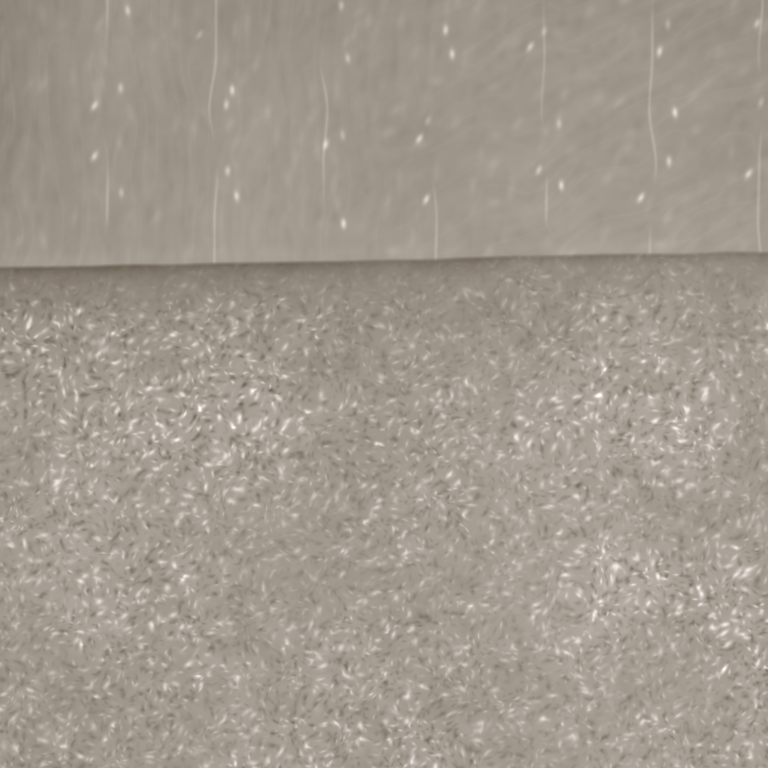
Write a WebGL 2 fragment shader that draws this texture.

```glsl
#version 300 es
precision highp float;

uniform vec2 u_resolution;
out vec4 fragColor;

const vec3 STONE = vec3(0.643, 0.609, 0.570);
const vec3 PAINT = vec3(0.617, 0.584, 0.543);

vec3 hash(vec2 p) {
  vec3 q = fract(p.xyx * vec3(0.1031, 0.1030, 0.0973));
  q += dot(q, q.yzx + 33.33);
  return fract((q.xxy + q.yzz) * q.zyx);
}

// Smooth value noise in -1..1
float noise(vec2 p) {
  vec2 cell = floor(p), f = fract(p);
  f = f * f * (3.0 - 2.0 * f);
  float low = mix(hash(cell).x, hash(cell + vec2(1, 0)).x, f.x);
  float high = mix(hash(cell + vec2(0, 1)).x, hash(cell + vec2(1, 1)).x, f.x);
  return mix(low, high, f.y) * 2.0 - 1.0;
}

float fbm(vec2 p) {
  float sum = 0.0, gain = 0.55;
  for (int i = 0; i < 4; i++) {
    sum += gain * noise(p);
    p = p * 2.03 + 17.3;
    gain *= 0.5;
  }
  return sum;
}

// Coordinates along and across a direction
vec2 align(vec2 p, float angle) {
  float c = cos(angle), s = sin(angle);
  return vec2(c * p.x + s * p.y, c * p.y - s * p.x);
}

// Soft elongated grain
float grain(vec2 p, float angle, vec2 sharpness) {
  vec2 q = align(p, angle);
  return exp(-dot(q * q, sharpness));
}

// Dense light and dark flakes, leaning around one angle
float flakes(vec2 p, float lean, float spread) {
  vec2 cell = floor(p);
  float sum = 0.0;
  for (int y = -1; y <= 1; y++)
    for (int x = -1; x <= 1; x++) {
      vec2 id = cell + vec2(x, y);
      vec3 h = hash(id), k = hash(id + 71.7);
      float strength = 1.65 * k.x * k.x - 0.48;
      float angle = lean + (h.z - 0.5) * spread;
      sum += strength * grain(p - id - h.xy, angle, vec2(6.0, 21.0));
    }
  return sum;
}

// Bright chips and hairlines strung along upright trails
float trails(vec2 uv) {
  float sum = 0.0;
  for (int i = 0; i < 7; i++) {
    float column = float(i);
    float x = 0.135 + 0.143 * column;
    float bend = 0.006 * noise(vec2(uv.y * 14.0, column * 7.0));
    float hair = exp(-pow((uv.x - x - bend) / 0.0022, 2.0));
    sum += 0.28 * hair * smoothstep(-0.1, 0.7, noise(vec2(column * 5.0, uv.y * 15.0)));
    for (int j = 0; j < 5; j++) {
      vec3 h = hash(vec2(column + 3.0, float(j) + 11.0));
      vec2 centre = vec2(x + 0.06 * (h.x - 0.4), 0.7 + 0.06 * (float(j) + h.y));
      float strength = 0.35 + 0.65 * h.z;
      sum += strength * grain(uv - centre, 0.9 + 0.9 * h.x, vec2(24000.0, 80000.0));
    }
  }
  return sum;
}

// Stretched brush marks with thin raised ridges
float brush(vec2 p, float angle, vec2 frequency) {
  vec2 q = align(p, angle) * frequency;
  q.y += 0.9 * noise(p * 13.0);
  float ridge = 1.0 - abs(noise(q + 31.0));
  return 0.5 * noise(q) + 0.45 * noise(q * 2.1) + 0.7 * pow(ridge, 9.0) - 0.07;
}

vec3 smoothBand(vec2 uv, float above) {
  float right = smoothstep(0.25, 0.75, uv.x);
  float upright = brush(uv, 1.55, vec2(10.0, 75.0));
  float sloped = brush(uv, 0.5, vec2(14.0, 55.0));
  float tone = 0.021 * mix(upright, sloped, right);
  tone += 0.026 * fbm(uv * 6.0) + 0.012 * fbm(uv * 70.0);
  tone += 0.04 * flakes(uv * vec2(46.0, 32.0), mix(1.4, 0.6, right), 1.6);
  tone += 0.022 * smoothstep(0.2, 0.0, above) + 0.012 * (uv.x - 0.5);
  tone -= 0.035 * exp(-uv.x / 0.07) + 0.015 * smoothstep(0.9, 1.0, uv.y);
  tone += 0.012 * exp(-pow((above - 0.01) / 0.009, 2.0));
  return PAINT + tone + 0.26 * trails(uv);
}

vec3 roughBand(vec2 uv, float below) {
  vec2 warped = uv + 0.005 * vec2(noise(uv * 30.0), noise(uv * 30.0 + 50.0));
  float patches = fbm(uv * 9.0 + 3.0);
  float reveal = mix(0.25, 1.0, smoothstep(0.0, 0.09, below));
  float speckle = 0.2 * flakes(warped * 76.0, 0.75, 2.4);
  speckle += 0.14 * flakes(warped * 122.0 + 20.0, 0.6, 3.1);
  float tone = speckle * (1.0 + 0.7 * patches) * reveal;
  tone += 0.032 * patches + 0.035 * fbm(uv * 4.0) + 0.035 * fbm(uv * 38.0);
  tone += 0.04 * (uv.x - 0.5) + 0.03 * (0.35 - uv.y);
  // Contact shadow under the step
  tone -= 0.1 * exp(-below / 0.008);
  tone -= mix(0.12, 0.07, uv.x) * exp(-below / 0.045);
  return STONE + tone * vec3(0.97, 1.0, 1.04);
}

void main() {
  vec2 uv = gl_FragCoord.xy / u_resolution;
  float edge = 0.651 + 0.021 * uv.x + 0.0012 * noise(vec2(uv.x * 18.0, 2.0));
  float side = uv.y - edge;
  float softness = max(0.0035, 1.0 / u_resolution.y);
  float upper = smoothstep(-softness, softness, side);
  vec3 colour = mix(roughBand(uv, max(-side, 0.0)), smoothBand(uv, max(side, 0.0)), upper);
  fragColor = vec4(clamp(colour, 0.0, 1.0), 1.0);
}
```
